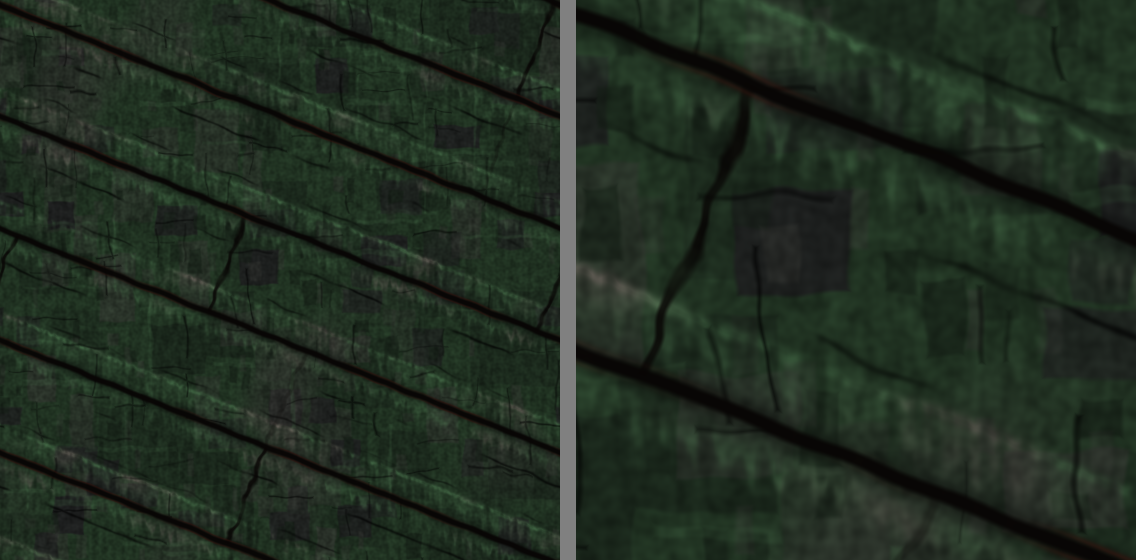
Left, the full canvas; right, a detail of the centre.
This texture is drawn by a Shadertoy shader. Its source:

```glsl
// Weathered green planks with slanting dark seams, patchy stains, ridges and cracks.
#define ROWS 5.0          // seams crossed going up
#define COLUMNS 2.0       // seams crossed going right
#define SEAM_SHIFT 0.04   // seam phase, in plank heights
#define SEAM_HALF 0.0055  // half width of a seam
#define JOINT_HALF 0.0026 // half width of a plank joint
#define JOINT_STEP 0.6    // joint spacing along the strip
#define JOINT_START 0.995 // first joint on the strip
#define RIDGE_AT 0.24     // ridge height within a plank
#define WEAR 0.6          // strength of the cracks
#define GRAIN 0.17        // strength of the fine grain

const vec3 GREEN = vec3(0.125, 0.195, 0.13);
const vec3 DARK_GREEN = vec3(0.10, 0.15, 0.105);
const vec3 LIGHT_GREEN = vec3(0.23, 0.36, 0.24);
const vec3 GREY = vec3(0.19, 0.195, 0.18);
const vec3 CHARCOAL = vec3(0.11, 0.115, 0.115);
const vec3 PALE = vec3(0.36, 0.33, 0.31);
const vec3 RUST = vec3(0.20, 0.07, 0.05);
const vec3 SEAM_BLACK = vec3(0.03, 0.02, 0.016);

float hash(vec2 p) {
    vec3 h = fract(p.xyx * 0.1031);
    h += dot(h, h.yzx + 33.33);
    return fract((h.x + h.y) * h.z);
}

float corner(vec2 cell, vec2 offset, vec2 f, vec2 cells) {
    float angle = 6.2832 * hash(mod(cell + offset, cells) + cells.yx);
    return dot(vec2(cos(angle), sin(angle)), f - offset);
}

// Gradient noise that tiles over the canvas, about -0.7 to 0.7
float noise(vec2 p, vec2 cells) {
    p *= cells;
    vec2 i = floor(p), f = p - i, w = f * f * (3.0 - 2.0 * f);
    float low = mix(corner(i, vec2(0, 0), f, cells), corner(i, vec2(1, 0), f, cells), w.x);
    float high = mix(corner(i, vec2(0, 1), f, cells), corner(i, vec2(1, 1), f, cells), w.x);
    return mix(low, high, w.y);
}

// Coverage of scattered upright boxes; maxHalf is in cell units
float patches(vec2 p, vec2 cells, vec2 maxHalf, float density, float seed) {
    float cover = 0.0, soft = 0.0015 + 0.5 / iResolution.y;
    for (int y = -1; y <= 1; y++)
    for (int x = -1; x <= 1; x++) {
        vec2 cell = floor(p * cells) + vec2(x, y);
        vec2 id = mod(cell, cells) + seed * 17.0;
        vec2 center = cell + vec2(hash(id), hash(id + 51.0));
        vec2 halfSize = maxHalf * (0.35 + 0.65 * vec2(hash(id + 83.0), hash(id + 127.0)));
        vec2 gap = (abs(p * cells - center) - halfSize) / cells;
        float box = 1.0 - smoothstep(-soft, soft, max(gap.x, gap.y));
        float strength = step(hash(id + 191.0), density) * (0.45 + 0.55 * hash(id + 233.0));
        cover = max(cover, box * strength);
    }
    return cover;
}

float bump(float x, float center, float width) {
    float t = (x - center) / width;
    return exp(-t * t);
}

void mainImage(out vec4 fragColor, in vec2 fragCoord) {
    vec2 uv = fragCoord / iResolution.xy;
    float px = 1.0 / iResolution.y;
    float broad = noise(uv, vec2(5, 4));
    float hatch = noise(uv, vec2(120, 26));
    vec2 warped = uv + 0.006 * vec2(noise(uv, vec2(31)), noise(uv + 0.5, vec2(35)));
    vec2 bent = warped + 0.022 * vec2(noise(uv, vec2(9)), noise(uv + 0.5, vec2(8)));

    // Plank coordinates: height 0..1 in the plank, strip runs through all planks
    float slope = COLUMNS / ROWS;
    float q = dot(uv, vec2(COLUMNS, ROWS)) + SEAM_SHIFT + 0.02 * noise(uv, vec2(22));
    float plank = floor(q), height = q - plank;
    float seamDist = min(height, 1.0 - height) / length(vec2(COLUMNS, ROWS));
    float strip = mod(uv.x - slope * uv.y + 2.4 * plank, 5.8);

    // Patchwork stains, from large to small
    vec3 color = mix(GREEN, DARK_GREEN, patches(warped, vec2(6, 7), vec2(0.55), 0.7, 1.0));
    color = mix(color, GREY, 0.6 * patches(warped, vec2(9, 7), vec2(0.35, 0.45), 0.5, 2.0));
    color = mix(color, CHARCOAL, patches(warped, vec2(9, 12), vec2(0.42), 0.42, 3.0));
    color = mix(color, GREY, 0.55 * smoothstep(0.1, 0.45, broad));
    color = mix(color, DARK_GREEN * 0.8, 0.7 * patches(warped, vec2(24, 21), vec2(0.3, 0.5), 0.3, 6.0));
    color = mix(color, GREY, 0.45 * patches(warped, vec2(27, 23), vec2(0.3, 0.5), 0.2, 7.0));
    color = mix(color, LIGHT_GREEN, 0.4 * patches(warped, vec2(8, 4), vec2(0.03, 0.5), 0.35, 4.0));
    color = mix(color, LIGHT_GREEN, 0.25 * patches(warped, vec2(6, 18), vec2(0.5, 0.1), 0.35, 5.0));

    // Thin ridge lines with ragged fringes on both sides of each seam
    float ragged = height + 0.09 * hatch;
    float worn = clamp(0.6 + 1.1 * noise(uv + 0.21, vec2(8, 10)) + 0.9 * hatch, 0.0, 1.0);
    vec3 ridgeColor = mix(LIGHT_GREEN, PALE, smoothstep(-0.05, 0.4, broad + 0.6 * noise(uv, vec2(19))));
    float ridge = 0.75 * bump(height + 0.02 * hatch, RIDGE_AT, 0.022);
    ridge += 0.45 * bump(ragged, 0.89, 0.045) + 0.35 * bump(ragged, 0.17, 0.07);
    color = mix(color, ridgeColor, worn * min(ridge, 0.8));

    // Upright, level and slanting hairline cracks
    float cracks = patches(bent, vec2(17, 9), vec2(0.032, 0.4), 0.5, 8.0);
    cracks = max(cracks, patches(bent, vec2(9, 19), vec2(0.4, 0.036), 0.45, 9.0));
    float wander = height + 0.03 * noise(uv, vec2(25));
    float grooves = bump(wander, 0.7, 0.014) + 0.7 * bump(wander, 0.31, 0.012);
    cracks = max(cracks, grooves * smoothstep(-0.05, 0.3, noise(uv, vec2(13, 11))));
    color *= 1.0 - WEAR * cracks;

    // Plank joints: two in every three steps along the strip, some faint
    float t = (strip - JOINT_START) / JOINT_STEP, k = floor(t + 0.5);
    float wobble = 0.012 * noise(uv, vec2(19)) + 0.008 * noise(uv, vec2(47));
    float jointDist = abs((t - k) * JOINT_STEP + wobble) / length(vec2(1.0, slope));
    float joint = 1.0 - smoothstep(JOINT_HALF * 0.4, JOINT_HALF + 0.002 + px, jointDist);
    joint *= step(mod(k, 3.0), 1.5) * mix(0.3, 0.85, step(0.5, mod(k, 7.0)));
    color = mix(color, SEAM_BLACK, joint * clamp(1.0 + noise(uv, vec2(27)), 0.0, 1.0));

    // Grain, then seams with shade and rusty rims
    color *= 1.0 + GRAIN * (1.3 * noise(uv, vec2(170)) + 1.5 * noise(uv, vec2(75)) + 1.3 * hatch);
    color *= mix(0.6, 1.0, smoothstep(0.0, 0.014, seamDist));
    float rim = bump(seamDist, SEAM_HALF, 0.002) * smoothstep(-0.2, 0.3, noise(uv, vec2(8)));
    color = mix(color, RUST, 0.6 * rim);
    float seam = 1.0 - smoothstep(SEAM_HALF * 0.35, SEAM_HALF + px, seamDist);
    fragColor = vec4(mix(color, SEAM_BLACK, 0.95 * seam), 1.0);
}
```
